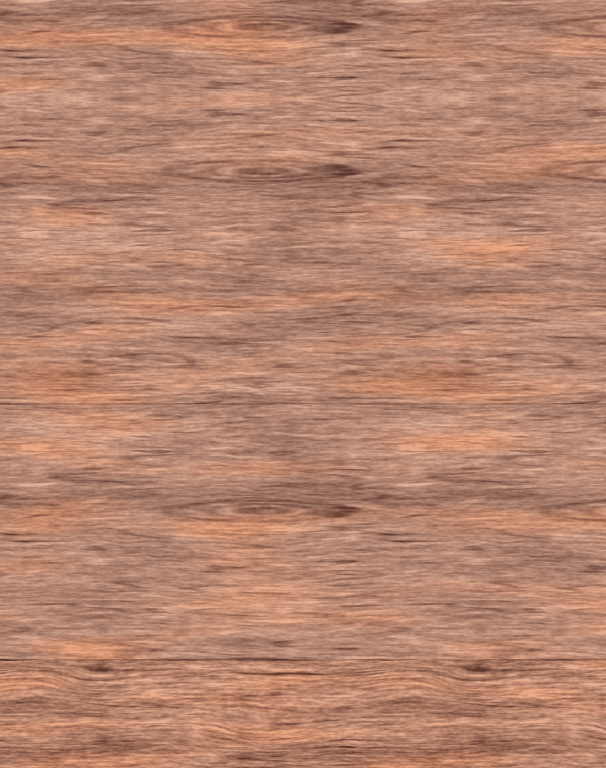
Give the GLSL for this texture, as a Shadertoy shader.

```glsl
vec2 gradient(vec2 cell) {
    vec3 h = fract(cell.xyx * vec3(0.1031, 0.1030, 0.0973));
    h += dot(h, h.yzx + 33.33);
    float angle = 6.2832 * fract((h.x + h.y) * h.z);
    return vec2(cos(angle), sin(angle));
}

// Gradient noise whose columns repeat after "wrap" cells
float noise(vec2 p, float wrap) {
    vec2 i = floor(p), f = p - i;
    vec2 s = f * f * f * (f * (f * 6.0 - 15.0) + 10.0);
    float x0 = mod(i.x, wrap), x1 = mod(i.x + 1.0, wrap);
    float a = dot(gradient(vec2(x0, i.y)), f);
    float b = dot(gradient(vec2(x1, i.y)), f - vec2(1, 0));
    float c = dot(gradient(vec2(x0, i.y + 1.0)), f - vec2(0, 1));
    float d = dot(gradient(vec2(x1, i.y + 1.0)), f - vec2(1, 1));
    return mix(mix(a, b, s.x), mix(c, d, s.x), s.y);
}

// Signed distance along the grain, in repeats
float along(float t, float centre) {
    return fract(t - centre + 0.5) - 0.5;
}

// Soft elliptical spot
float spot(float dx, float dy, float w, float h) {
    return exp(-dx * dx / (w * w) - dy * dy / (h * h));
}

void mainImage(out vec4 fragColor, in vec2 fragCoord) {
    vec2 p = fragCoord / iResolution.y;
    float px = 1.0 / iResolution.y;
    float t = p.x / 0.492, v = p.y;

    // Three boards: the top one is mirrored about its middle
    float top = step(0.474, v), bottom = 1.0 - step(0.141, v);
    float q = mix(v - 0.241, abs(v - 0.871), top) + 3.0 * bottom;

    // Slow waves in the grain, then fibres pushed around the eye
    float wave = noise(vec2(t * 2.0, q * 13.0 + 40.0), 2.0);
    float ripple = noise(vec2(t * 9.0, q * 45.0 + 90.0), 9.0);
    float y = q + 0.006 * wave + 0.0012 * ripple;
    float eyeX = along(t, 0.688), eyeY = q - 0.0935 + 0.0015 * ripple;
    float lens = exp(-eyeX * eyeX / 0.028);
    y -= 0.009 * lens * eyeY / (abs(eyeY) + 0.008) * exp(-abs(eyeY) * 22.0);

    // Slanted swirls in the bottom board
    float swirlX = along(t, 0.17);
    float swirl = bottom * spot(swirlX, v - 0.113, 0.12, 0.022);
    y += 0.13 * swirl * swirlX;
    y += 0.012 * bottom * spot(along(t, 0.7), v - 0.045, 0.14, 0.03);

    // Broad bands, medium streaks, fine fibres and short pores
    float broad = noise(vec2(t * 2.0, y * 20.0 + 7.0), 2.0);
    float medium = noise(vec2(t * 3.0, y * 85.0 + 20.0), 3.0);
    float fine = noise(vec2(t * 7.0, y * 220.0 + 60.0), 7.0);
    float hair = noise(vec2(t * 24.0, y * 350.0 + 130.0), 24.0);
    float pore = noise(vec2(t * 70.0, y * 420.0 + 330.0), 70.0);
    float wear = noise(vec2(p.x * 5.0, v * 32.0), 64.0);
    float grain = 0.3 * broad + 0.24 * medium + 0.32 * fine + 0.34 * hair;
    grain += 0.2 * pore + 0.16 * wear;
    float tone = 0.71 + grain * (1.0 + 0.4 * bottom);

    // Thin dark growth lines that fade in and out
    float growth = abs(noise(vec2(t * 3.0, y * 75.0 + 410.0), 3.0));
    float fade = smoothstep(-0.15, 0.35, noise(vec2(t * 5.0, y * 40.0 + 510.0), 5.0));
    tone -= 0.30 * fade * (1.0 - smoothstep(0.02, 0.11, growth));

    // Pale bands and dark bands
    tone += 0.14 * spot(along(t, 0.25), v - 0.69, 0.4, 0.022);
    tone += 0.12 * spot(along(t, 0.3), v - 0.43, 0.4, 0.025);
    tone += 0.12 * spot(along(t, 0.7), v - 0.21, 0.35, 0.03);
    tone += 0.10 * exp(-pow((v - 0.871) / 0.025, 2.0));
    tone -= 0.17 * exp(-pow((v - 0.622 + 0.004 * wave) / 0.008, 2.0));
    tone -= 0.14 * exp(-pow((q - 0.105) / 0.022, 2.0));
    tone -= 0.16 * exp(-pow((v - 0.018) / 0.014, 2.0));

    // Pale and dark slivers
    float sliver = noise(vec2(t * 6.0, y * 150.0 + 210.0), 6.0);
    tone += 0.28 * smoothstep(0.32, 0.48, sliver);
    tone -= 0.38 * smoothstep(0.34, 0.50, -sliver);
    float paleX = along(t, 0.62);
    float paleLine = v - 0.497 + 0.012 * paleX + 0.003 * wave;
    tone += 0.26 * spot(paleX, paleLine, 0.24, 0.003) * (1.0 + 2.0 * hair);

    // Eye: rings inside a dark rim, deepest at its right tip
    float r = length(vec2(eyeX / 0.25, eyeY / 0.0135));
    float inside = 1.0 - smoothstep(0.8, 1.15, r);
    tone += inside * (0.09 * sin(r * 19.0 + 2.0 * medium) - 0.09);
    tone -= 0.32 * exp(-pow((r - 1.0) / 0.09, 2.0)) * (1.0 + 1.5 * fine);
    tone -= 0.6 * spot(eyeX - 0.2, eyeY + 0.002 - 0.03 * (eyeX - 0.2), 0.055, 0.0045);

    // Cracks
    float crackX = along(t, 0.085), crackY = q - 0.055 + 0.004 * ripple;
    tone -= 0.75 * spot(crackX, crackY + 0.02 * crackX, 0.085, 0.0017);
    tone -= 0.4 * spot(along(t, 0.02), crackY - 0.009, 0.12, 0.0015);
    tone += 0.22 * spot(crackX, crackY + 0.004, 0.12, 0.002);
    float split = v - 0.122 + 0.004 * ripple;
    tone -= 0.9 * spot(along(t, 0.74), split, 0.15, 0.0020);
    tone += 0.35 * spot(along(t, 0.74), split + 0.005, 0.17, 0.0024);

    // Board seams, worn away in places
    float seamA = abs(v - 0.474), seamB = abs(v - 0.141 + 0.002 * wave);
    float worn = 0.75 + noise(vec2(p.x * 14.0, 3.5), 64.0);
    tone -= 0.38 * worn * (1.0 - smoothstep(0.0003, 0.0007 + px, seamA));
    tone -= 0.6 * worn * (1.0 - smoothstep(0.0005, 0.0009 + px, seamB));

    // Wood colours, with orange patches
    vec3 darkWood = vec3(0.44, 0.295, 0.25), paleWood = vec3(0.825, 0.645, 0.56);
    vec3 color = mix(darkWood, paleWood, clamp(tone, -0.2, 1.15));
    float warm = 0.1 + 0.9 * spot(along(t, 0.16), v - 0.508, 0.17, 0.022);
    warm += 0.35 * spot(along(t, 0.7), v - 0.21, 0.3, 0.03);
    warm += 0.4 * bottom + 1.2 * max(broad + wear, 0.0);
    color *= mix(vec3(1), vec3(1.05, 0.94, 0.84), clamp(warm, 0.0, 1.0));
    fragColor = vec4(color, 1.0);
}
```
